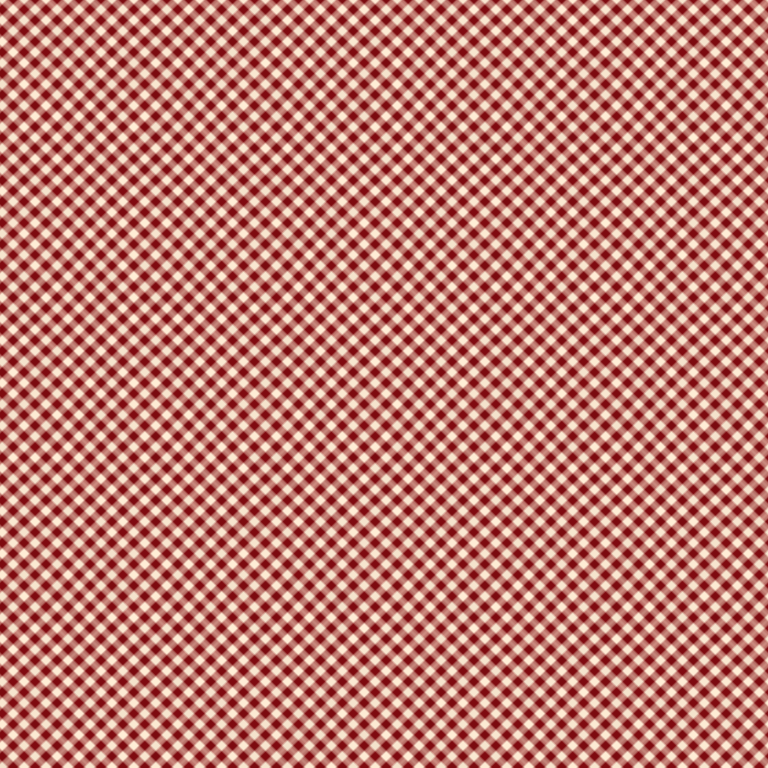
Reproduce this pattern procedurally as a three.js fragment shader.

```glsl
varying vec2 vUv;

const vec2 REPEATS = vec2(35.0, 36.0);
const vec2 PHASE = vec2(0.1, 0.55);
const float EDGE_SOFTNESS = 0.09;
const float THREADS = 3.0;
const float TAU = 6.28318;

const vec3 RED = vec3(0.49, 0.04, 0.06);
const vec3 ROSE = vec3(0.76, 0.49, 0.45);
const vec3 CREAM = vec3(0.98, 0.91, 0.82);

float hash(vec2 p) {
  return fract(sin(dot(p, vec2(127.1, 311.7))) * 43758.5453);
}

// Soft band filling half of each unit, centred on whole numbers
float band(float t, float softness) {
  float distanceToCentre = abs(fract(t + 0.5) - 0.5);
  return 1.0 - smoothstep(0.25 - softness, 0.25 + softness, distanceToCentre);
}

// Cream, rose and red for zero, one and two overlapping bands
vec3 dye(float coverage) {
  vec3 light = mix(CREAM, ROSE, clamp(coverage, 0.0, 1.0));
  return mix(light, RED, clamp(coverage - 1.0, 0.0, 1.0));
}

void main() {
  // Diagonal weave axes
  vec2 p = vUv * REPEATS - PHASE;
  vec2 weave = vec2(p.x + p.y, p.x - p.y);

  float warp = band(weave.x, EDGE_SOFTNESS);
  float weft = band(weave.y, EDGE_SOFTNESS);

  // Fine threads show only where a single band crosses cream
  float single = abs(warp - weft);
  float thread = cos(TAU * THREADS * (warp > weft ? weave.y : weave.x));
  float coverage = warp + weft + 0.1 * single * thread;

  // Slight unevenness from one check to the next
  float wear = hash(floor(weave * 2.0 + 0.5)) - 0.5;
  vec3 color = dye(coverage) * (1.0 + 0.05 * wear);

  gl_FragColor = vec4(color, 1.0);
}
```
